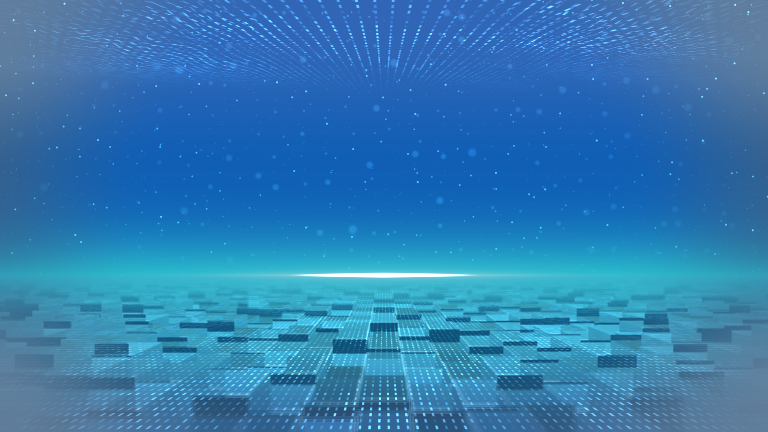
This background is drawn by a Shadertoy shader. Its source:

```glsl
// A glowing horizon between a floor of uneven blocks and a rippling ceiling of dots.
// Blocks are traced row by row in perspective, dots come from repeated cells, and
// drifting specks are hashed one per grid cell in several layers.

#define HORIZON 0.363
#define FLOOR_VANISH 0.430
#define CEILING_VANISH 0.715
#define BLOCK_SIZE vec2(0.315, 0.50)
#define BLOCK_HEIGHT 0.15
#define CEILING_SPACING vec2(0.15, 0.19)
#define FLOOR_SPACING vec2(0.053, 0.09)
#define VIGNETTE 0.92

const vec3 TEAL = vec3(0.16, 0.73, 0.80);
const vec3 DOT_BLUE = vec3(0.36, 0.74, 0.95);
const vec3 SIDE_GREY = vec3(0.23, 0.38, 0.53);
const vec3 CORNER_GREY = vec3(0.39, 0.50, 0.61);

float hash(vec2 p) {
    vec3 q = fract(vec3(p.xyx) * 0.1031);
    q += dot(q, q.yzx + 33.33);
    return fract((q.x + q.y) * q.z);
}

vec3 skyColor(float y) {
    vec3 sky = mix(vec3(0.06, 0.37, 0.71), vec3(0.19, 0.40, 0.71), smoothstep(0.6, 0.92, y));
    float height = max(y - HORIZON, 0.0);
    return mix(sky, TEAL, exp(-height / 0.16 - height * height / 0.02));
}

// Dots on a plane seen in perspective; d is the screen distance to its vanishing line.
float planeDots(float x, float d, vec2 spacing, vec2 halfSize) {
    vec2 q = vec2(x / d, 1.0 / d) / spacing;
    vec2 cell = abs(fract(q) - 0.5);
    vec2 foot = vec2(1.0 / d + abs(x) / (d * d), 1.0 / (d * d)) / (spacing * iResolution.y);
    vec2 cover = 1.0 - smoothstep(halfSize - foot * 0.6, halfSize + foot * 0.6, cell);
    cover = mix(cover, 2.0 * halfSize, smoothstep(0.35, 0.9, foot));
    return cover.x * cover.y * (0.2 + 1.6 * hash(floor(q) + 300.0));
}

// Nearest block along the view ray: dark fronts, lighter tops with bright rims.
vec3 blockColor(vec2 p) {
    float d = max(FLOOR_VANISH - p.y, 0.05);
    float firstRow = floor((1.0 - BLOCK_HEIGHT) / d / BLOCK_SIZE.y);
    vec3 topColor = mix(vec3(0.21, 0.42, 0.62), vec3(0.24, 0.68, 0.81), smoothstep(0.0, 0.24, p.y));
    vec3 frontColor = mix(vec3(0.18, 0.31, 0.45), vec3(0.06, 0.32, 0.47), smoothstep(0.0, 0.2, p.y));
    for (int i = 0; i < 8; i++) {
        float row = firstRow + float(i);
        float zFront = row * BLOCK_SIZE.y;
        float zBack = zFront + BLOCK_SIZE.y;
        float column = floor(p.x * zFront / BLOCK_SIZE.x + 0.5);
        float tall = hash(vec2(column, row) + 40.0);
        if (1.0 - d * zFront < BLOCK_HEIGHT * tall * tall) return frontColor;

        column = floor(p.x * zBack / BLOCK_SIZE.x + 0.5);
        tall = hash(vec2(column, row) + 40.0);
        float z = (1.0 - BLOCK_HEIGHT * tall * tall) / d;
        if (z <= zBack) {
            float across = p.x * z / BLOCK_SIZE.x + 0.5 - column;
            if (across < 0.0 || across > 1.0) return mix(frontColor, topColor, 0.75);
            float rim = 1.0 - smoothstep(0.0, 0.15, (z - zFront) / BLOCK_SIZE.y);
            float seam = 1.0 - smoothstep(0.0, 0.08, min(across, 1.0 - across));
            float tint = 0.74 + 0.36 * hash(vec2(row, column) + 90.0);
            vec3 shine = vec3(0.26, 0.30, 0.27) * (0.6 * rim + seam * exp(-9.0 * p.x * p.x));
            return topColor * tint + shine;
        }
    }
    return topColor;
}

vec3 floorColor(vec2 p) {
    // Box filter that widens toward the viewer for a shallow focus.
    float blur = 0.0012 + 0.0060 * (1.0 - smoothstep(0.0, 0.15, p.y))
               + 0.002 * smoothstep(0.25, HORIZON, p.y);
    vec3 color = vec3(0.0);
    for (int i = 0; i < 9; i++)
        color += blockColor(p + blur * vec2(i % 3 - 1, i / 3 - 1)) / 9.0;
    float d = FLOOR_VANISH - p.y;
    float patches = 0.65 + 0.35 * sin(p.x / d * 4.0 + 2.0 * sin(3.0 / d));
    color += DOT_BLUE * planeDots(p.x, d, FLOOR_SPACING, vec2(0.12, 0.26)) * patches * 0.6;
    return mix(color, vec3(0.20, 0.71, 0.80), smoothstep(0.24, HORIZON, p.y));
}

// Two rippling sheets: a regular one and a looser one that shows toward the sides.
vec3 ceilingDots(vec2 p) {
    float side = smoothstep(0.1, 0.5, abs(p.x));
    float light = 0.0;
    for (int i = 0; i < 2; i++) {
        float sheet = float(i);
        float ripple = 0.010 * sin(p.x * 9.0 + p.y * 22.0 + sheet * 2.0)
                     + 0.006 * sin(p.x * 23.0 - p.y * 47.0 + sheet * 4.0);
        float d = max(p.y - CEILING_VANISH + ripple * side + 0.02 * sheet, 0.03);
        float wisps = 0.65 + 0.35 * sin(p.x * 6.0 + 3.0 * sin(p.y * 30.0 + p.x * 4.0) + sheet);
        light += planeDots(p.x, d, CEILING_SPACING * (1.0 - 0.2 * sheet), vec2(0.075, 0.27))
               * wisps * mix(1.0, side * 0.8, sheet);
    }
    return DOT_BLUE * light * smoothstep(0.77, 0.88, p.y) * 0.60;
}

// Layer 0 holds soft discs; the following layers hold finer, brighter specks.
vec3 specks(vec2 p) {
    float light = 0.0;
    for (int i = 0; i < 5; i++) {
        float layer = float(i);
        float size = i == 0 ? 0.055 : 0.085 - 0.012 * layer;
        vec2 id = floor(p / size + layer * 17.37) + 60.0;
        vec2 local = fract(p / size + layer * 17.37);
        vec2 center = 0.2 + 0.6 * vec2(hash(id + 3.1), hash(id + 71.7));
        float pick = hash(id + 19.3);
        float rare = pick * pick * pick;
        float radius = i == 0 ? mix(0.003, 0.013, rare) : mix(0.0010, 0.0026, rare);
        float disc = 1.0 - smoothstep(radius * 0.4, radius + 0.0010, length(local - center) * size);
        float strength = i == 0 ? 0.13 * exp(-2.0 * p.x * p.x) : 0.08 + 0.5 * rare * rare;
        light += disc * strength * step(0.4, hash(id + 53.9));
    }
    return vec3(0.45, 0.85, 0.95) * light * smoothstep(HORIZON - 0.03, HORIZON + 0.15, p.y);
}

vec3 horizonGlow(vec2 p) {
    float dy = abs(p.y - HORIZON);
    float lens = 0.0048 * max(1.0 - abs(p.x) / 0.24, 0.0);
    float core = (1.0 - smoothstep(lens * 0.4, lens + 0.0025, dy)) * smoothstep(0.23, 0.10, abs(p.x));
    float warm = exp(-dy / 0.005) * exp(-p.x * p.x / 0.10);
    float halo = exp(-dy / 0.025) * exp(-p.x * p.x / 0.12);
    return vec3(0.95, 0.80, 0.70) * core + vec3(0.48, 0.04, 0.0) * warm + vec3(0.10, 0.06, 0.05) * halo;
}

void mainImage(out vec4 fragColor, in vec2 fragCoord) {
    vec2 uv = fragCoord / iResolution.xy;
    vec2 p = vec2((uv.x - 0.5) * iResolution.x / iResolution.y, uv.y);

    vec3 color = skyColor(p.y) + ceilingDots(p);
    if (p.y < HORIZON) color = floorColor(p);

    float edge = smoothstep(0.60, 1.12, length((uv - 0.5) * vec2(2.0, 1.15)));
    float band = exp(-abs(p.y - HORIZON) / 0.07);
    vec3 grey = mix(SIDE_GREY, CORNER_GREY, smoothstep(0.10, 0.38, abs(uv.y - 0.5)));
    color = mix(color, mix(grey, TEAL, 0.3 * band), edge * VIGNETTE * (1.0 - 0.45 * band));
    color += specks(p) + horizonGlow(p);
    fragColor = vec4(clamp(color, 0.0, 1.0), 1.0);
}
```
